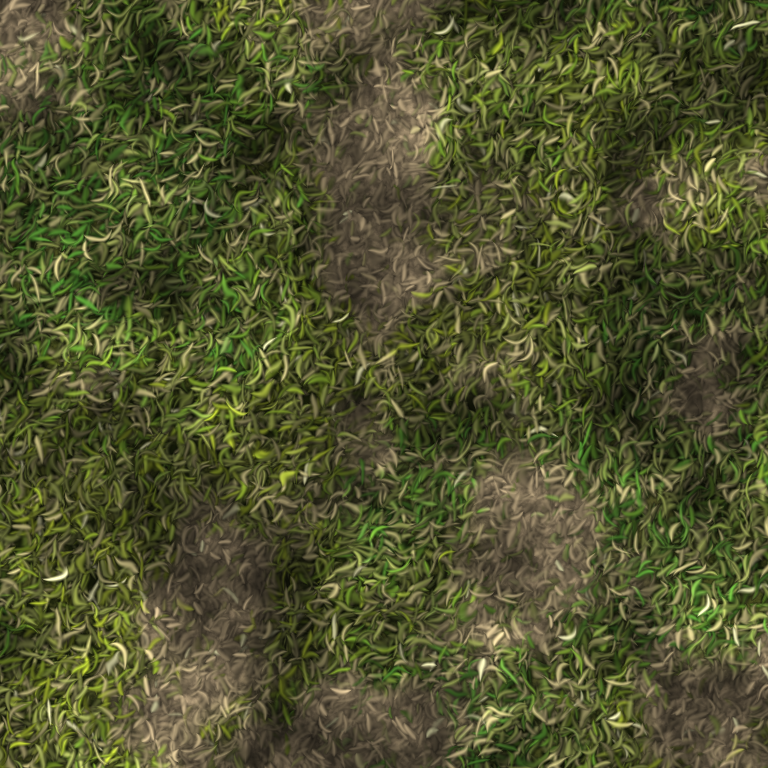
A three.js fragment shader for this texture:

```glsl
// Worn lawn seen from above: short tangled grass blades over patches of dry soil.
varying vec2 vUv;

#define LAYERS 10
#define CELLS 38.0        // blade cells across the canvas
#define SOFTNESS 0.0027   // edge blur, in canvas units
#define LEAN 1.0          // mean blade direction, radians
#define SPREAD 2.4        // random range of blade direction
#define SHADOW 0.36       // darkness each blade casts around itself
#define STRAW 0.22        // share of dry blades in healthy grass
#define PATCH_SCALE 4.6   // soil patches across the canvas
#define WIGGLE 0.009      // how far blades are bent out of shape
#define CLUMPING 1.5      // contrast of light and dark clumps

const vec3 GAP_DARK    = vec3(0.08, 0.10, 0.03);
const vec3 GAP_LIGHT   = vec3(0.23, 0.24, 0.10);
const vec3 SOIL        = vec3(0.46, 0.40, 0.32);
const vec3 GREEN_WARM  = vec3(0.42, 0.46, 0.12);
const vec3 GREEN_COOL  = vec3(0.22, 0.38, 0.13);
const vec3 OLIVE       = vec3(0.38, 0.40, 0.21);
const vec3 STRAW_COLOR = vec3(0.51, 0.48, 0.33);
const vec3 PALE        = vec3(0.66, 0.65, 0.50);

// Four random values from a cell coordinate
vec4 hash4(vec2 p) {
  vec4 h = fract(p.xyxy * vec4(0.1031, 0.1030, 0.0973, 0.1099));
  h += dot(h, h.wzxy + 33.33);
  return fract((h.xxyz + h.yzzw) * h.zywx);
}

float noise(vec2 p) {
  vec2 i = floor(p);
  vec2 f = fract(p);
  f = f * f * (3.0 - 2.0 * f);
  float low = mix(hash4(i).x, hash4(i + vec2(1.0, 0.0)).x, f.x);
  float high = mix(hash4(i + vec2(0.0, 1.0)).x, hash4(i + vec2(1.0)).x, f.x);
  return mix(low, high, f.y);
}

float fbm(vec2 p) {
  float sum = 0.0;
  float amp = 0.5;
  for (int i = 0; i < 4; i++) {
    sum += amp * noise(p);
    p = mat2(0.8, 0.6, -0.6, 0.8) * p * 2.1 + 17.3;
    amp *= 0.5;
  }
  return sum / 0.9375;
}

// Bent blade with blunt tips: x is the signed distance, y the position across it
vec2 blade(vec2 p, float angle, float halfLength, float halfWidth, float bend) {
  float c = cos(angle);
  float s = sin(angle);
  vec2 q = vec2(c * p.x + s * p.y, c * p.y - s * p.x);
  q.y += bend * q.x * q.x;
  float along = q.x / halfLength;
  along *= along;
  float width = halfWidth * (1.0 - along * along);
  return vec2(abs(q.y) - width, clamp(q.y / halfWidth, -1.0, 1.0));
}

// Blade colour from its random values and the local ground
vec3 bladeColor(vec4 rnd, float soil, float warmth) {
  vec3 green = mix(GREEN_COOL, GREEN_WARM, clamp(warmth + 0.7 * (rnd.x - 0.5), 0.0, 1.0));
  vec3 color = mix(green, OLIVE, smoothstep(0.2, 0.8, rnd.y));
  vec3 dry = mix(STRAW_COLOR, SOIL, soil * 0.8);
  color = mix(color, dry, smoothstep(-0.12, 0.12, STRAW + 0.7 * soil - rnd.z));
  return mix(color, PALE, step(0.985, rnd.w));
}

void main() {
  // Slow fields: bare soil, hue of the grass, light and dark clumps
  float ragged = 0.12 * (noise(vUv * 24.0) - 0.5);
  float soil = smoothstep(0.46, 0.72, fbm(vUv * PATCH_SCALE + 3.7) + ragged);
  float warmth = smoothstep(0.28, 0.70, fbm(vUv * 3.5 + 41.0));
  float clump = 1.0 + CLUMPING * (fbm(vUv * 11.0 + 9.0) - 0.5);
  clump += 0.6 * (fbm(vUv * 4.0 + 23.0) - 0.5);
  float swirl = 1.8 * (fbm(vUv * 6.0 + 71.0) - 0.5);

  // Irregular warp that makes the blades crooked
  vec2 warp = vec2(noise(vUv * 52.0 + 5.0), noise(vUv * 52.0 + 87.0)) - 0.5;
  vec2 uv = vUv + WIGGLE * warp;

  // Ground between the blades
  float crumbs = fbm(vUv * 70.0);
  vec3 gap = mix(GAP_DARK, GAP_LIGHT, smoothstep(0.35, 0.75, crumbs));
  vec3 color = mix(gap, SOIL * mix(0.35, 1.6, crumbs), soil * 0.9) * clump;

  // Blades, from the shaded bottom layer to the lit top
  for (int layer = 0; layer < LAYERS; layer++) {
    float level = float(layer);
    float height = level / float(LAYERS - 1);
    float scale = CELLS * (0.9 + 0.2 * fract(level * 0.618));
    float soft = SOFTNESS * scale;
    vec2 p = uv * scale + level * vec2(13.37, 7.73);
    vec2 home = floor(p);
    for (int y = -1; y <= 1; y++) {
      for (int x = -1; x <= 1; x++) {
        vec2 cell = home + vec2(float(x), float(y));
        vec4 place = hash4(cell + level * 57.0);
        vec4 look = hash4(cell + level * 31.0 + 211.0);
        vec4 tint = fract(look.wzyx * 5.0 + place.yzwx);
        vec2 root = cell + 0.5 + 0.8 * (place.xy - 0.5);
        float angle = LEAN + swirl + SPREAD * (place.z - 0.5);
        float halfLength = mix(0.38, 0.74, place.w) * (1.0 - 0.3 * soil);
        float halfWidth = mix(0.065, 0.12, look.x);
        vec2 b = blade(p - root, angle, halfLength, halfWidth, 1.6 * (look.y - 0.5));

        float present = 1.0 - 0.4 * soil * step(0.5, look.z);
        float shade = smoothstep(0.18, -0.05, b.x) * SHADOW * present;
        float cover = smoothstep(soft, -soft, b.x) * present * 0.92;
        float tone = mix(0.70, 1.22, height) * mix(0.66, 1.34, fract(look.w * 7.0 + place.x));
        tone *= clump * (1.0 + 0.15 * b.y);
        color *= 1.0 - shade * (1.0 - 0.45 * soil);
        color = mix(color, bladeColor(tint, soil, warmth) * tone, cover);
      }
    }
  }

  gl_FragColor = vec4(color, 1.0);
}
```
